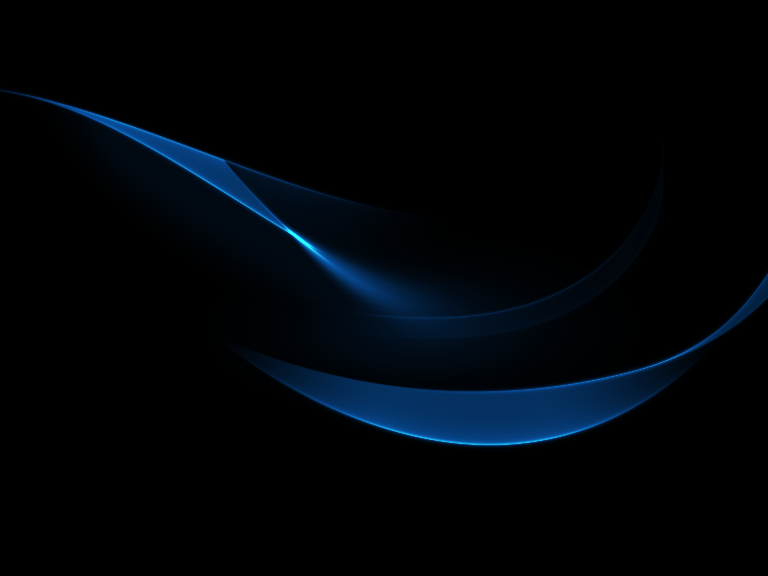
Give the GLSL for this background, as a Shadertoy shader.

```glsl
// Silky blue light ribbons on black: a folded wing, a soft beam and a crescent.
// Each ribbon edge is a curve y(x); fills lie between two curves, thin glows
// follow the edges, and one summed light value is tinted from navy to cyan.

// Upper wing: top edge, bottom edge and the diagonal fold
float wingTop(float x) { return 0.844 + x * (-0.232 + x * (-1.015 + x * 1.3)); }
float wingLow(float x) { return 0.842 + x * (-0.185 + x * (-2.07 + x * 2.19)); }
float wingFold(float x) {
    float t = x - 0.297;
    return 0.7135 + t * (-1.62 + t * 2.6);
}

// Wide faint sweep: a parabola on the left, an elliptic rise on the right
float sweep(float x, float base, float rise) {
    float d = x - 0.56;
    float u = clamp(d / 0.304, 0.0, 1.0);
    return d < 0.0 ? base + d * d * (0.9 - 0.9 * d)
                   : base + (rise + 0.1 * u) * (1.0 - sqrt(1.0 - u * u));
}

// Crescent: outer bowl, and inner bowl whose right end lifts with the twist
float bowlLow(float x) {
    float d = x - 0.638;
    return 0.2275 + d * d * (1.65 + 0.95 * d + 1.2 * d * d);
}
float bowlTop(float x, float twist) {
    float d = x - 0.62;
    float lift = max(d - 0.2, 0.0);
    return 0.32 + d * d * (0.84 + twist * lift * lift);
}

// Soft-edged strip between two heights
float between(float y, float low, float high) {
    float soft = 1.2 / iResolution.y;
    return smoothstep(-soft, soft, y - low) * smoothstep(-soft, soft, high - y);
}

// Distance to a curve from its height offset, in canvas heights
float edgeDistance(float offset) {
    float slope = length(vec2(dFdx(offset), dFdy(offset))) * iResolution.y;
    return abs(offset) / max(slope, 0.001);
}

float glow(float dist, float width) { return exp(-dist / width); }

// Rises over a..b, falls over c..d
float fade(float x, float a, float b, float c, float d) {
    return smoothstep(a, b, x) * (1.0 - smoothstep(c, d, x));
}

void mainImage(out vec4 fragColor, in vec2 fragCoord) {
    vec2 uv = fragCoord / iResolution.xy;
    float x = uv.x, y = uv.y;
    float top = wingTop(x), low = wingLow(x), fold = wingFold(x);
    float under = sweep(x, 0.448, 0.21), outer = sweep(x, 0.412, 0.18);
    float cupLow = bowlLow(x), cupTop = bowlTop(x, 18.0), fanLow = bowlTop(x, 9.0);

    float topDist = edgeDistance(y - top);
    float lowDist = edgeDistance(y - low);
    float foldDist = edgeDistance(y - fold);
    float underDist = edgeDistance(y - under);
    float outerDist = edgeDistance(y - outer);
    float cupLowDist = edgeDistance(y - cupLow);
    float cupTopDist = edgeDistance(y - cupTop);
    float fanLowDist = edgeDistance(y - fanLow);

    // Bright wing and its lit edges
    float light = between(y, low, min(top, fold)) * fade(x, -0.04, 0.16, 0.4, 0.42)
        * (0.36 + 0.2 * glow(topDist, 0.02) + 0.15 * glow(lowDist, 0.01));
    light += fade(x, -0.08, 0.16, 0.27, 0.54) * 0.5 * glow(topDist, 0.0017);
    light += fade(x, -0.03, 0.3, 0.385, 0.43) * 0.6 * glow(lowDist, 0.002);
    light += fade(x, 0.295, 0.37, 0.385, 0.45) * 0.45 * glow(foldDist, 0.0018);

    // Dim sheets right of the fold and below the wing
    light += between(y, max(fold, low), top) * fade(x, 0.28, 0.32, 0.34, 0.6)
        * (0.06 + 0.09 * glow(topDist, 0.04));
    light += between(y, under - 0.03, min(low, fold)) * fade(x, 0.02, 0.16, 0.38, 0.6)
        * 0.075 * smoothstep(-0.03, 0.1, y - under);

    // Beam that spreads out from the crossing
    float along = max(x - 0.38, 0.0);
    float spread = foldDist / (0.004 + 0.2 * along);
    light += fade(x, 0.365, 0.39, 0.45, 0.64) * 0.85 * exp(-7.5 * along - spread * spread);
    vec2 haze = (uv - vec2(0.55, 0.43)) / vec2(0.15, 0.085);
    light += 0.12 * exp(-dot(haze, haze));

    // Faint sweep with fine parallel strands
    float tip = 1.0 - smoothstep(0.861, 0.866, x);
    light += between(y, outer, under) * fade(x, 0.42, 0.6, 0.8, 1.0) * tip * 0.045;
    light += fade(x, 0.4, 0.62, 0.7, 0.88) * tip * 0.2 * glow(underDist, 0.0016);
    light += fade(x, 0.5, 0.8, 0.86, 0.87) * tip * 0.04 * glow(outerDist, 0.003);
    for (int i = 1; i <= 5; i++) {
        float strand = abs(y - under - 0.011 * float(i));
        light += fade(x, 0.2, 0.4, 0.48, 0.72) * 0.016 * glow(strand, 0.003);
    }

    // Lower crescent with a glowing rim
    light += between(y, cupLow, min(cupTop, fanLow)) * fade(x, 0.27, 0.52, 0.7, 0.95)
        * (0.35 + 0.22 * glow(cupLowDist, 0.025));
    light += fade(x, 0.28, 0.55, 0.69, 0.94) * 0.65 * glow(cupLowDist, 0.0024);
    light += fade(x, 0.45, 0.85, 0.84, 0.96) * 0.7 * glow(cupTopDist, 0.0021);

    // Twisted fan at the right end
    light += between(y, fanLow, cupTop) * smoothstep(0.81, 0.86, x)
        * (0.2 + 0.1 * glow(cupTopDist, 0.02));
    light += smoothstep(0.84, 0.9, x)
        * (0.2 * glow(cupTopDist, 0.002) + 0.1 * glow(fanLowDist, 0.002));

    // Navy to azure, with cyan in the hottest light
    vec3 color = light * vec3(0.05, 0.5, 1.0);
    color.rg += vec2(0.1, 0.45) * smoothstep(0.6, 1.2, light);
    fragColor = vec4(min(color, 1.0), 1.0);
}
```
